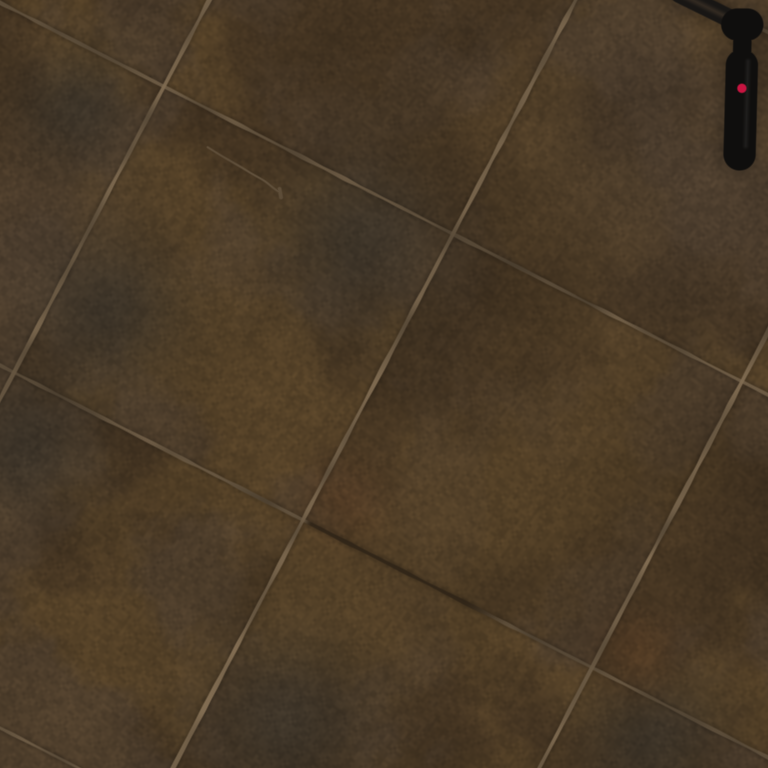
Give the GLSL for this texture, as a WebGL 2 fragment shader.

```glsl
#version 300 es
precision highp float;
uniform vec2 u_resolution;
out vec4 fragColor;

#define TILE_ACROSS vec2(0.3763, -0.1921)
#define TILE_UP vec2(0.1953, 0.3724)
#define CORNER vec2(0.3945, 0.3229)
#define GROUT_HALF_WIDTH vec2(0.0027, 0.0022)
#define GRAIN 0.15
#define BROWN vec3(0.255, 0.195, 0.125)
#define TAN vec3(0.325, 0.25, 0.15)
#define SLATE vec3(0.225, 0.195, 0.155)
#define GREY vec3(0.30, 0.242, 0.182)
#define RUST vec3(0.345, 0.235, 0.14)
#define GROUT vec3(0.44, 0.37, 0.28)
#define RUBBER vec3(0.06, 0.055, 0.05)

float hash(vec2 p) {
    return fract(sin(dot(p, vec2(127.1, 311.7))) * 43758.5453);
}

float noise(vec2 p) {
    vec2 i = floor(p), f = fract(p);
    f = f * f * (3.0 - 2.0 * f);
    return mix(mix(hash(i), hash(i + vec2(1, 0)), f.x),
               mix(hash(i + vec2(0, 1)), hash(i + vec2(1, 1)), f.x), f.y);
}

float fbm(vec2 p) {
    float sum = 0.0, amp = 0.5;
    for (int i = 0; i < 5; i++) {
        sum += amp * noise(p);
        p = mat2(1.6, 1.2, -1.2, 1.6) * p + 7.3;
        amp *= 0.5;
    }
    return sum / 0.97;
}

float capsule(vec2 p, vec2 a, vec2 b, float radius) {
    vec2 pa = p - a, ba = b - a;
    return length(pa - ba * clamp(dot(pa, ba) / dot(ba, ba), 0.0, 1.0)) - radius;
}

float blob(vec2 p, vec2 center, float radius) {
    vec2 d = (p - center) / radius;
    return exp(-dot(d, d));
}

// Coverage of a shape with a soft edge
float fill(float dist, float soft) {
    return 1.0 - smoothstep(-soft, soft, dist);
}

// Mottled stone glaze, shifted from tile to tile
vec3 tileColor(vec2 p, vec2 q) {
    vec2 id = floor(q);
    vec2 s = q + id * 13.7;
    float cloud = smoothstep(0.36, 0.64, fbm(s * 3.0));
    float haze = smoothstep(0.42, 0.62, fbm(s * 3.3 + 57.0));
    vec3 col = mix(BROWN, TAN, cloud);
    col = mix(col, GREY, 0.65 * haze);

    // Broad dark, cool, pale and rusty stains
    float dark = blob(p, vec2(0.66, 0.61), 0.12) + blob(p, vec2(0.58, 0.78), 0.08)
               + blob(p, vec2(0.45, 0.93), 0.12) + blob(p, vec2(0.95, 0.33), 0.10);
    float slate = blob(p, vec2(0.47, 0.69), 0.10) + blob(p, vec2(0.14, 0.60), 0.09)
                + blob(p, vec2(0.03, 0.42), 0.08) + blob(p, vec2(0.37, 0.06), 0.10)
                + blob(p, vec2(0.10, 0.86), 0.07) + blob(p, vec2(0.85, 0.04), 0.08);
    float pale = blob(p, vec2(0.90, 0.78), 0.20) + blob(p, vec2(0.04, 0.70), 0.12);
    float warm = blob(p, vec2(0.56, 0.32), 0.14) + blob(p, vec2(0.46, 0.22), 0.12)
               + blob(p, vec2(0.74, 0.38), 0.14) + blob(p, vec2(0.30, 0.60), 0.08);
    float rust = blob(p, vec2(0.45, 0.35), 0.05) + blob(p, vec2(0.83, 0.15), 0.05);
    col = mix(col, GREY, min(0.7 * pale, 0.8));
    col = mix(col, TAN, min(0.6 * warm, 0.75));
    col = mix(col, BROWN * 0.95, min(0.7 * dark, 0.8));
    col = mix(col, SLATE, min(0.85 * slate, 0.9));
    col = mix(col, RUST, min(0.55 * rust, 0.6));
    return col * (0.99 + 0.06 * hash(id + 4.0)) * (0.9 + 0.2 * fbm(p * 16.0));
}

void main() {
    vec2 p = gl_FragCoord.xy / u_resolution.y;
    float soft = max(1.0 / u_resolution.y, 0.0015);
    vec2 q = inverse(mat2(TILE_ACROSS, TILE_UP)) * (p - CORNER);
    vec3 col = tileColor(p, q);

    // Fine grain, turned so that it shows no rows
    vec2 g = mat2(0.8, 0.6, -0.6, 0.8) * p;
    float grain = noise(g * 240.0) + 0.6 * noise(p * 125.0 + 9.0) - 0.8;
    col *= 1.0 + GRAIN * grain;

    // Grout, slightly wavy, with uneven dirt
    vec2 wobble = 0.0016 * (vec2(noise(p * 38.0), noise(p * 38.0 + 70.0)) - 0.5);
    vec2 lineDist = abs(fract(q + 0.5) - 0.5) * vec2(length(TILE_ACROSS), length(TILE_UP));
    vec2 edge = abs(lineDist + wobble) - GROUT_HALF_WIDTH;
    float steep = fill(edge.x, soft), shallow = fill(edge.y, soft);
    float wear = 0.74 + 0.4 * noise(p * 26.0 + 5.0);
    float stained = smoothstep(0.0, 0.03, q.x) * (1.0 - smoothstep(0.55, 0.75, q.x))
                  * step(abs(q.y), 0.5);
    col *= 1.0 - 0.14 * fill(min(edge.x, edge.y) - 0.003, 0.004);
    col = mix(col, mix(GROUT * wear * 0.92, BROWN * 0.72, stained), 0.88 * shallow);
    col = mix(col, GROUT * wear * 1.04, 0.95 * steep);

    // Pale scratch
    float scratch = capsule(p + wobble * 2.0, vec2(0.271, 0.809), vec2(0.364, 0.750), 0.0014);
    scratch = min(scratch, capsule(p, vec2(0.364, 0.754), vec2(0.366, 0.743), 0.0025));
    col = mix(col, GROUT * 0.92, 0.75 * fill(scratch, soft) * wear);

    // Dark rubber foot with its arm and a red dot
    float foot = capsule(p, vec2(0.966, 0.915), vec2(0.963, 0.799), 0.021);
    foot = min(foot, capsule(p, vec2(0.967, 0.968), vec2(0.966, 0.915), 0.012));
    foot = min(foot, capsule(p, vec2(0.960, 0.968), vec2(0.973, 0.968), 0.021));
    float arm = capsule(p, vec2(0.885, 1.008), vec2(0.950, 0.976), 0.012);
    col *= 1.0 - 0.15 * fill(min(foot, arm) - 0.008, 0.014);
    col = mix(col, RUBBER * 1.6, fill(arm, soft));
    col = mix(col, GREY, 0.5 * fill(arm + 0.009, 0.004));
    col = mix(col, RUBBER, fill(foot, soft));
    col += 0.07 * fill(capsule(p, vec2(0.974, 0.92), vec2(0.971, 0.81), 0.002), 0.004);
    col = mix(col, vec3(0.78, 0.08, 0.25), fill(length(p - vec2(0.966, 0.885)) - 0.006, soft));

    fragColor = vec4(col, 1.0);
}
```
